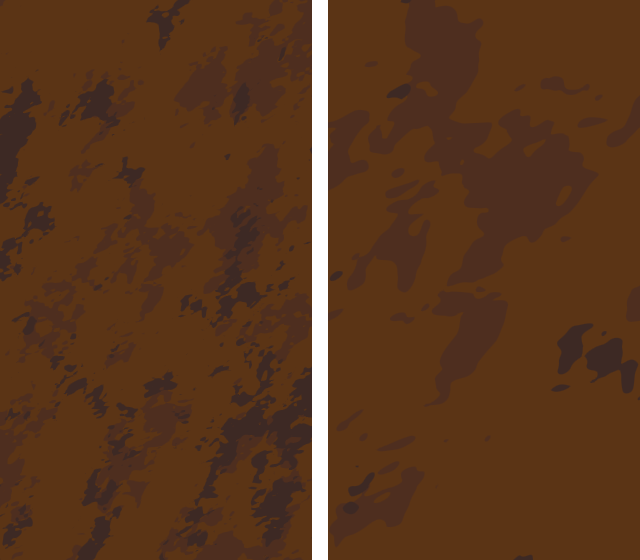
Left, the full canvas; right, a detail of the centre.
Reproduce this texture procedurally as a Shadertoy shader.

```glsl
// Weathered rust: flat brown ground with ragged reddish and dark leaning patches.

#define GROUND_COLOR vec3(0.355, 0.202, 0.082)
#define STAIN_COLOR  vec3(0.306, 0.180, 0.122)
#define DARK_COLOR   vec3(0.240, 0.160, 0.140)
#define STAIN_LEVEL  0.67            // threshold in standard deviations
#define DARK_LEVEL   1.20
#define STAIN_GAIN   0.74            // weight of each finer octave
#define DARK_GAIN    0.79
#define PATCH_FREQ   vec2(7.0, 3.7)  // broad patches are tall
#define FREQ_STEP    vec2(1.76, 2.25) // fine teeth become wide
#define LEAN         0.23
#define WARP         0.018
#define OCTAVES      5

// Integer hash of a lattice cell, 0 to 1
float hash(ivec2 cell, int seed) {
    uint h = uint(cell.x) * 1597334673u ^ uint(cell.y) * 3812015801u;
    h ^= uint(seed) * 2654435769u;
    h = (h ^ (h >> 16)) * 2146121005u;
    h = (h ^ (h >> 15)) * 2221713035u;
    h ^= h >> 16;
    return float(h >> 8) / 16777216.0;
}

// Value noise centred on zero
float noise(vec2 p, int seed) {
    ivec2 cell = ivec2(floor(p));
    vec2 f = fract(p);
    f = f * f * (3.0 - 2.0 * f);
    float low  = mix(hash(cell, seed), hash(cell + ivec2(1, 0), seed), f.x);
    float high = mix(hash(cell + ivec2(0, 1), seed), hash(cell + ivec2(1, 1), seed), f.x);
    return mix(low, high, f.y) - 0.5;
}

// Octaves from tall patches to wide teeth, scaled to unit deviation
float corrosion(vec2 p, float gain, int seed) {
    const float noiseDeviation = 0.2145;
    vec2 freq = PATCH_FREQ;
    float weight = 1.0, sum = 0.0, energy = 0.0;
    for (int i = 0; i < OCTAVES; i++) {
        sum += weight * noise(p * freq + 7.3 * float(i), seed + i);
        energy += weight * weight;
        weight *= gain;
        freq *= FREQ_STEP;
    }
    return sum / (noiseDeviation * sqrt(energy));
}

// Antialiased cut of a field at a level
float cover(float field, float level) {
    return clamp((field - level) / max(fwidth(field), 1e-4) + 0.5, 0.0, 1.0);
}

void mainImage(out vec4 fragColor, in vec2 fragCoord) {
    vec2 p = fragCoord / iResolution.x;

    // Lean the patches, then bend their outlines
    p = vec2(p.x - LEAN * p.y, p.y - LEAN * p.x);
    p += WARP * vec2(noise(p * 23.0, 101), noise(p * 23.0, 102));

    float stain = cover(corrosion(p, STAIN_GAIN, 11), STAIN_LEVEL);
    float dark  = cover(corrosion(p, DARK_GAIN, 47), DARK_LEVEL);

    vec3 color = mix(GROUND_COLOR, STAIN_COLOR, stain);
    color = mix(color, DARK_COLOR, dark);
    fragColor = vec4(color, 1.0);
}
```
